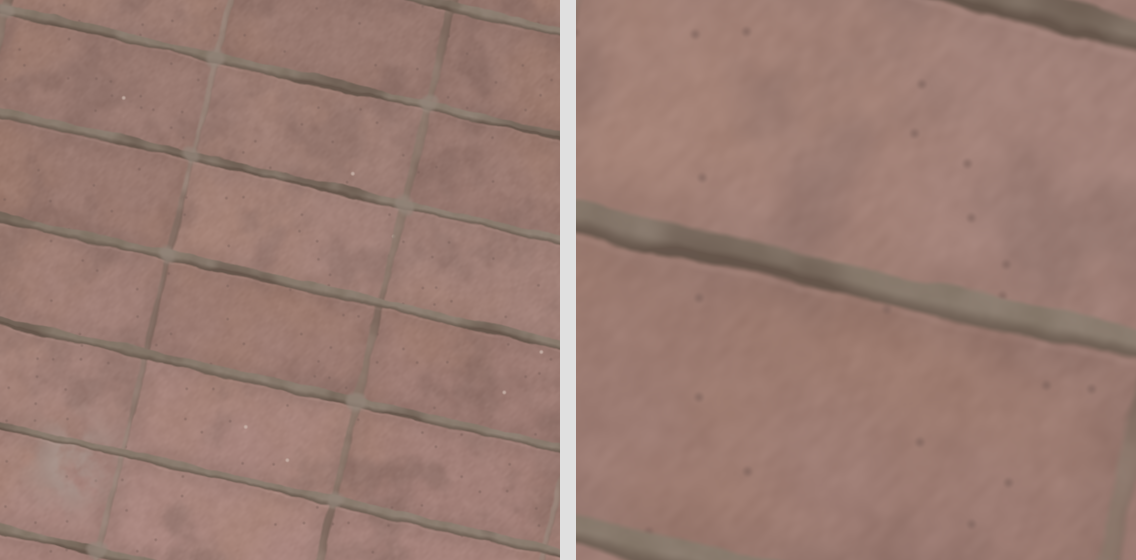
Left: the whole. Right: its middle third, enlarged.
Give the GLSL for this texture, as a WebGL 2 fragment shader.

```glsl
#version 300 es
precision highp float;
// Tilted grid of worn pinkish clay pavers with uneven grey-olive mortar joints.
uniform vec2 u_resolution;
out vec4 fragColor;

// Lattice: one step along a course, one step down to the next course
const vec2 ORIGIN = vec2(0.302, 0.544);
const vec2 COLUMN_STEP = vec2(0.3776, -0.0859);
const vec2 ROW_STEP = vec2(-0.0423, -0.1764);
const vec2 PAVER_SIZE = vec2(0.387, 0.1814);

const vec3 CLAY = vec3(0.612, 0.488, 0.452);
const vec3 CLAY_PINK = vec3(0.655, 0.515, 0.488);
const vec3 CLAY_ORANGE = vec3(0.635, 0.495, 0.435);
const vec3 CLAY_DARK = vec3(0.545, 0.432, 0.402);
const vec3 MORTAR = vec3(0.510, 0.455, 0.400);
const vec3 MORTAR_PALE = vec3(0.605, 0.545, 0.500);
const vec3 MORTAR_DARK = vec3(0.375, 0.310, 0.270);
const vec3 DUST = vec3(0.660, 0.595, 0.565);

float hash(vec2 p) {
    vec3 q = fract(p.xyx * vec3(0.1031, 0.1030, 0.0973));
    q += dot(q, q.yzx + 33.33);
    return fract((q.x + q.y) * q.z);
}

float noise(vec2 p) {
    vec2 i = floor(p), f = fract(p);
    f = f * f * (3.0 - 2.0 * f);
    float low = mix(hash(i), hash(i + vec2(1, 0)), f.x);
    float high = mix(hash(i + vec2(0, 1)), hash(i + vec2(1, 1)), f.x);
    return mix(low, high, f.y);
}

float fbm(vec2 p) {
    float sum = 0.0, gain = 0.53;
    for (int i = 0; i < 4; i++) {
        sum += gain * noise(p);
        p = mat2(1.6, 1.2, -1.2, 1.6) * p + 17.3;
        gain *= 0.5;
    }
    return sum;
}

// Coverage of a band of given half width
float band(float d, float halfWidth, float soft) {
    return 1.0 - smoothstep(halfWidth - soft, halfWidth + soft, abs(d));
}

// Sparse round chips, one candidate per small cell
float chips(vec2 p, float scale, float density, float radius, float soft) {
    vec2 cell = floor(p * scale);
    vec2 center = 0.3 + 0.4 * vec2(hash(cell + 5.1), hash(cell + 9.7));
    float d = length(fract(p * scale) - center) / scale;
    return step(hash(cell + 2.3), density) * band(d, radius, soft);
}

// Fired clay: tone per paver, blotches, streaked grain and darker rims
vec3 clayColor(vec2 p, vec2 cell, float edge) {
    float blotch = fbm(p * 13.0 + 3.0);
    vec2 streak = vec2(p.x + p.y, p.y - p.x);
    float grain = noise(streak * vec2(75.0, 140.0)) - 0.5;
    float pink = clamp(0.85 - 1.05 * p.y + 0.35 * (hash(cell + 4.0) - 0.5), 0.0, 1.0);
    vec3 color = mix(CLAY, CLAY_PINK, pink);
    color = mix(color, CLAY_ORANGE, 0.55 * smoothstep(0.4, 0.75, fbm(p * 5.0 + 31.0)));
    color = mix(color, CLAY_DARK, 0.65 * smoothstep(0.48, 0.8, blotch));
    color = mix(color, CLAY_DARK, 0.35 * (1.0 - smoothstep(0.006, 0.045, edge)));
    color += 0.035 * (hash(cell + 11.0) - 0.5) + 0.022 * grain;
    return color + 0.04 * (fbm(p * 48.0) - 0.5);
}

// Mortar: mottled, with a shadow along its lower side
vec3 mortarColor(vec2 p, float side, float paleness) {
    float mottle = fbm(p * 38.0 + 8.0);
    vec3 color = mix(MORTAR, MORTAR_PALE, clamp(paleness + 0.8 * (mottle - 0.5), 0.0, 1.0));
    float shade = smoothstep(-0.1, 0.9, side) * 0.6;
    shade += 0.6 * smoothstep(0.52, 0.75, fbm(p * 8.0 + 50.0));
    return mix(color, MORTAR_DARK, clamp(shade, 0.0, 0.85));
}

void main() {
    vec2 p = gl_FragCoord.xy / u_resolution;
    float soft = max(0.0022, 1.0 / min(u_resolution.x, u_resolution.y));
    vec2 wobble = vec2(fbm(p * 30.0), fbm(p * 30.0 + 70.0)) - 0.5;
    vec2 grid = inverse(mat2(COLUMN_STEP, ROW_STEP)) * (p + 0.007 * wobble - ORIGIN);
    vec2 line = floor(grid + 0.5);
    vec2 gap = (grid - line) * PAVER_SIZE;

    vec3 color = clayColor(p, floor(grid), min(abs(gap.x), abs(gap.y)));
    color = mix(color, CLAY_DARK * 0.85, 0.5 * chips(p, 38.0, 0.13, 0.0022, soft));
    color = mix(color, vec3(0.82, 0.75, 0.71), 0.7 * chips(p + 0.4, 15.0, 0.03, 0.003, soft));

    // Dusty stain at the lower left
    float stain = exp(-dot(p - vec2(0.13, 0.17), p - vec2(0.13, 0.17)) * 210.0);
    color = mix(color, DUST, stain * smoothstep(0.25, 0.65, fbm(p * 22.0)));

    // Thin cross joints alternate between pale and dark filling
    float dark = mod(line.x, 2.0);
    float crossWidth = mix(0.0048, 0.0068, dark) + 0.004 * (noise(p * 17.0) - 0.5);
    vec3 crossColor = mortarColor(p + 0.3, gap.x / crossWidth * 0.4, mix(0.85, 0.1, dark));
    crossColor = mix(crossColor, CLAY, 0.25);
    color = mix(color, crossColor, 0.85 * band(gap.x, crossWidth, soft * 1.4));

    // Wide course joints with a faint light rim on the paver below
    float courseWidth = 0.0083 + 0.005 * (noise(p * 13.0 + 6.0) - 0.5);
    float rim = band(gap.y - courseWidth - 0.003, 0.0016, soft);
    color += 0.035 * rim * noise(p * 24.0);
    vec3 courseColor = mortarColor(p, gap.y / courseWidth, 0.2 + 0.25 * p.x);
    color = mix(color, courseColor, band(gap.y, courseWidth, soft));

    // Rough mortar lumps at some crossings
    float lump = band(length(gap), 0.010 + 0.012 * noise(p * 45.0), 0.006);
    color = mix(color, MORTAR_PALE * 0.96, 0.7 * lump * step(0.35, hash(line + 21.0)));

    fragColor = vec4(color, 1.0);
}
```
